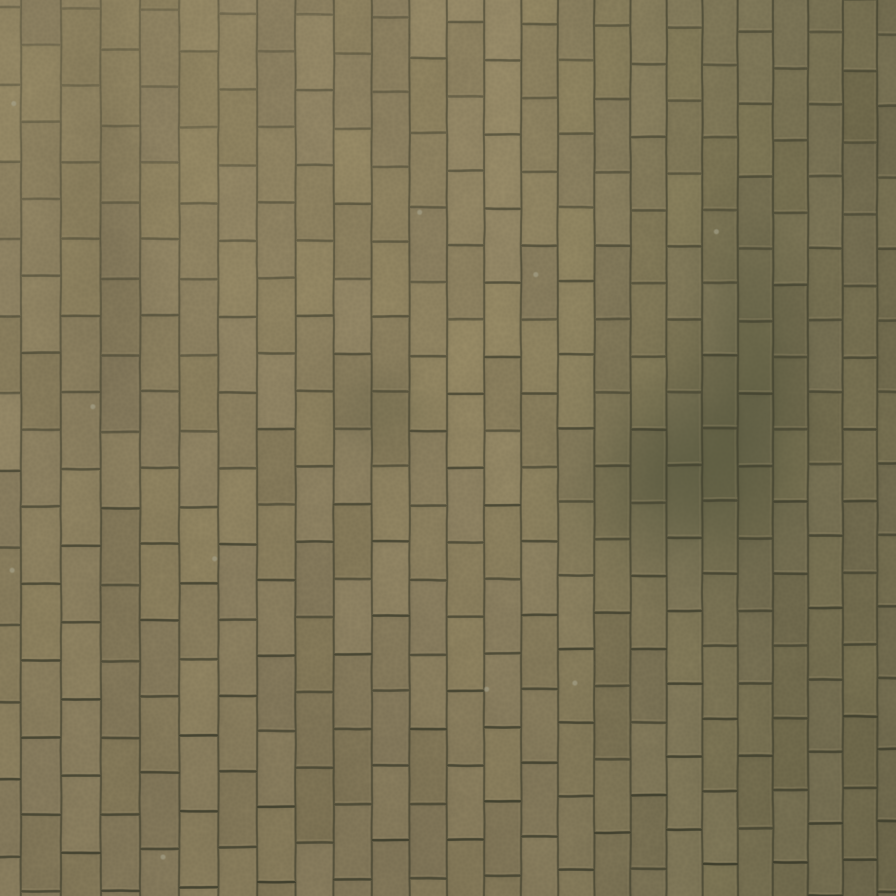
Give the GLSL for this texture, as a WebGL 2 fragment shader.

```glsl
#version 300 es
precision highp float;
// Upright olive-tan paving bricks in half-offset columns, narrowing gently to the right.
// A warped grid gives each brick an id and signed joint distances; soft stains,
// cellular grain and sparse pale specks add the wear.
uniform vec2 u_resolution;
out vec4 outColor;

const vec3 STONE = vec3(0.530, 0.485, 0.360);
const vec3 JOINT = vec3(0.245, 0.245, 0.175);
const vec3 EDGE_LIGHT = vec3(0.62, 0.57, 0.43);
const vec3 MOSS = vec3(0.335, 0.340, 0.240);
const vec3 SPECK = vec3(0.66, 0.65, 0.56);

float hash(vec2 p) {
  vec3 q = fract(p.xyx * vec3(0.1031, 0.1030, 0.0973));
  q += dot(q, q.yzx + 33.33);
  return fract((q.x + q.y) * q.z);
}

// Distance to the nearest scattered point, and a random value for that point
vec2 cellular(vec2 p) {
  vec2 cell = floor(p);
  vec2 nearest = vec2(9.0, 0.0);
  for (int y = -1; y <= 1; y++) {
    for (int x = -1; x <= 1; x++) {
      vec2 id = cell + vec2(x, y);
      vec2 site = id + vec2(hash(id), hash(id + 71.7));
      float d = distance(p, site);
      if (d < nearest.x) nearest = vec2(d, hash(id + 19.3));
    }
  }
  return nearest;
}

// Layered sines, roughly -1 to 1
float waves(vec2 p) {
  float sum = 0.0;
  float gain = 0.5;
  for (int i = 0; i < 4; i++) {
    sum += gain * sin(p.x + 1.3 * sin(p.y)) * cos(p.y * 0.8 + float(i));
    p = mat2(1.5, 1.1, -1.1, 1.5) * p + 2.7;
    gain *= 0.55;
  }
  return sum;
}

// Soft elliptical patch
float blob(vec2 p, vec2 center, vec2 radius) {
  vec2 q = (p - center) / radius;
  return exp(-dot(q, q));
}

float stroke(float d, float halfWidth, float aa) {
  return 1.0 - smoothstep(halfWidth - aa, halfWidth + aa, abs(d));
}

// Column coordinate for edges at start + width * k - shrink * k * k
float columnAt(float x, float start, float width, float shrink) {
  return (width - sqrt(width * width - 4.0 * shrink * (x - start))) / (2.0 * shrink);
}

// Returns brick id in xy and signed distances to the nearest joints in zw
vec4 brickGrid(vec2 p) {
  float c = columnAt(p.x, 0.0234, 0.04475, 0.000139);
  float column = floor(c);
  float width = 0.04475 - 0.000278 * column;
  float pitch = 0.0859 - 0.000267 * column;
  float offset = 0.5 * (1.0 - mod(column, 2.0));
  float r = (p.y - 0.562) / pitch + offset + 0.04 * (hash(vec2(column, 5.0)) - 0.5);
  vec2 toJoint = vec2(c - floor(c + 0.5), r - floor(r + 0.5));
  return vec4(column, floor(r), toJoint * vec2(width, pitch));
}

// Broad light and stains over the whole pavement
vec3 weather(vec3 color, vec2 p) {
  float cloud = waves(p * 9.0);
  vec2 q = p + 0.015 * vec2(cloud, waves(p.yx * 13.0));
  float light = 1.0 + 0.07 * blob(q, vec2(0.38, 0.88), vec2(0.40, 0.42));
  light -= 0.12 * smoothstep(0.55, 1.0, q.x) + 0.04 * smoothstep(0.45, 0.0, q.y);
  light -= 0.07 * blob(q, vec2(0.11, 0.75), vec2(0.05, 0.30));
  light += 0.025 * cloud;
  color *= light * mix(vec3(1.0), vec3(0.97, 1.0, 0.98), smoothstep(0.5, 0.9, q.x));
  float stain = 0.62 * blob(q, vec2(0.76, 0.47), vec2(0.09, 0.10));
  stain += 0.48 * blob(q, vec2(0.84, 0.59), vec2(0.06, 0.15));
  stain += 0.20 * blob(q, vec2(0.42, 0.54), vec2(0.05, 0.04));
  return mix(color, MOSS, min(stain, 0.7));
}

void main() {
  vec2 uv = gl_FragCoord.xy / u_resolution;
  float aa = 0.8 / min(u_resolution.x, u_resolution.y);
  vec2 wobble = vec2(waves(uv * 37.0), waves(uv.yx * 43.0 + 4.0));
  vec4 brick = brickGrid(uv + 0.0007 * wobble);
  vec2 d = brick.zw;

  // Brick faces: individual tone, grain and mottling
  float tone = hash(brick.xy) - 0.5;
  float columnTone = hash(vec2(brick.x, 91.0)) - 0.5;
  float grain = cellular(uv * 210.0).x - 0.5;
  vec3 color = STONE * (1.0 + 0.07 * tone + 0.04 * columnTone + 0.05 * grain);
  color *= 1.0 + 0.02 * waves(uv * 60.0);
  color.b += 0.012 * (hash(brick.xy + 37.0) - 0.5);
  color = weather(color, uv);

  // Joints: dark grooves with a pale lip, deeper toward the bottom
  float haze = 1.0 - 0.45 * blob(uv, vec2(0.1, 1.0), vec2(0.35, 0.4));
  float jointId = hash(vec2(brick.x, floor(brick.y + step(d.y, 0.0))));
  float depth = mix(0.95, 0.55, uv.y) * mix(0.75, 1.05, jointId);
  float lip = max(0.6 * stroke(d.x + 0.0028, 0.0009, aa), stroke(d.y - 0.0029, 0.0009, aa));
  color = mix(color, EDGE_LIGHT, 0.28 * lip * haze);
  float groove = max(0.62 * stroke(d.x, 0.0011, aa), depth * stroke(d.y, 0.0014, aa));
  float shade = exp(-min(abs(d.x), abs(d.y)) / 0.0025);
  color *= 1.0 - 0.08 * shade * haze;
  color = mix(color, JOINT, groove * haze);

  // Sparse pale specks
  vec2 dust = cellular(uv * 22.0);
  float speck = step(0.965, dust.y) * (1.0 - smoothstep(0.03, 0.09, dust.x));
  outColor = vec4(mix(color, SPECK, 0.6 * speck), 1.0);
}
```
